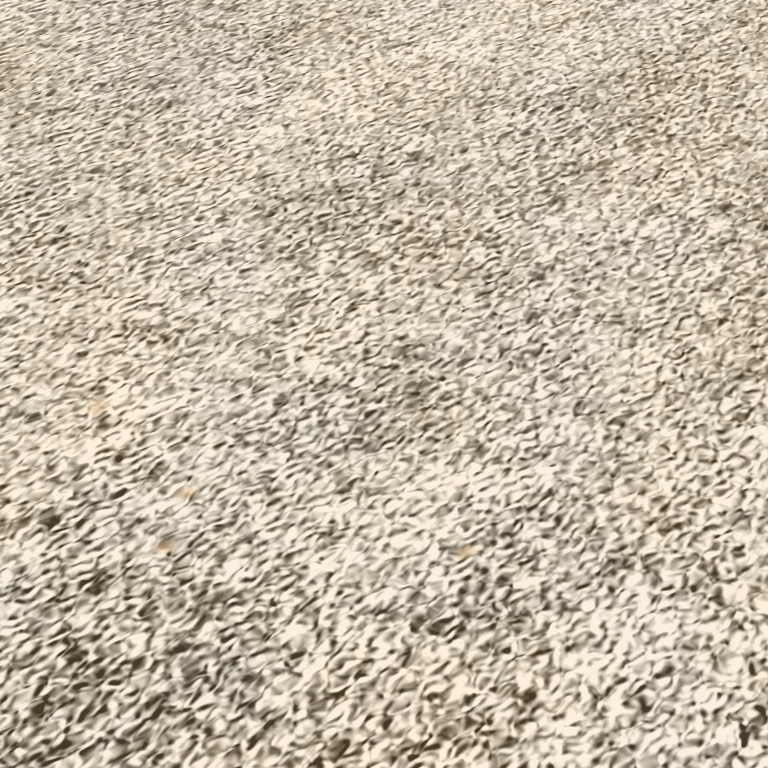
This texture is drawn by a WebGL 1 fragment shader. Its source:

```glsl
precision highp float;
// Sunlit pale gravel receding in perspective, with short slanted grains, dark patches and a few dry leaves.
uniform vec2 u_resolution;

float hash(vec2 p) {
  return fract(sin(dot(p, vec2(127.1, 311.7))) * 43758.5453);
}

float noise(vec2 p) {
  vec2 i = floor(p);
  vec2 f = fract(p);
  f = f * f * (3.0 - 2.0 * f);
  return mix(mix(hash(i), hash(i + vec2(1.0, 0.0)), f.x),
             mix(hash(i + vec2(0.0, 1.0)), hash(i + vec2(1.0, 1.0)), f.x), f.y);
}

// Noise centred on zero
float signedNoise(vec2 p) {
  return noise(p) - 0.5;
}

mat2 rotation(float angle) {
  float c = cos(angle);
  float s = sin(angle);
  return mat2(c, -s, s, c);
}

// Ground coordinates: grains shrink toward the top and lean up to the right
vec2 groundPlane(vec2 p) {
  float depth = 2.4 - p.y;
  vec2 ground = vec2(220.0 * (p.x - 0.5) / depth, 680.0 / depth);
  return vec2(ground.x + 0.15 * ground.y, ground.y - 0.62 * ground.x);
}

// Pebbles with lit tops and shadowed undersides, roughly unit variance
float grains(vec2 g, float nearness) {
  g += 1.1 * vec2(signedNoise(g * 0.6 + 31.0), signedNoise(g * 0.6 + 77.0));
  float pebbles = signedNoise(g);
  float relief = pebbles - signedNoise(g + vec2(0.35, -0.6));
  float chips = signedNoise(rotation(0.6) * g * 1.1 + 19.0);
  float grit = signedNoise(rotation(-0.4) * g * 1.6 + 53.0);
  return 2.6 * pebbles + 1.2 * relief + 2.5 * chips + mix(0.7, 2.1, nearness) * grit;
}

// Stained areas, stronger in the foreground
float stains(vec2 p) {
  vec2 q = vec2(p.x, p.y - 0.35 * p.x);
  return 0.8 * signedNoise(q * vec2(4.0, 7.0) + 8.0)
       + 0.9 * signedNoise(q * vec2(11.0, 18.0) + 3.0)
       + 0.9 * signedNoise(q * vec2(26.0, 42.0) + 5.0);
}

// Soft slanted ellipse
float fleck(vec2 p, vec2 center, vec2 radius) {
  return 1.0 - smoothstep(0.5, 1.2, length(rotation(0.45) * (p - center) / radius));
}

void main() {
  vec2 p = gl_FragCoord.xy / u_resolution;
  float nearness = 1.0 - p.y;

  float light = grains(groundPlane(p), nearness) * mix(0.83, 1.22, nearness);
  light += stains(p) * mix(0.5, 1.1, nearness) + 0.25 * (p.y - 0.5);

  // Highlights compress, shadows run deep
  float tone = 0.805 + light * (light > 0.0 ? 0.14 : 0.207);
  tone = clamp(tone, 0.27, 0.985);
  vec3 color = tone - vec3(0.0, 0.043, 0.115);

  // Slight drift between warm and grey stone
  float warmth = signedNoise(p * vec2(7.0, 9.0) + 40.0) + 0.6 * signedNoise(p * 60.0);
  color += 0.025 * warmth * vec3(0.6, 0.0, -1.0);

  // Dry leaves and small dark chips
  for (int i = 0; i < 4; i++) {
    float id = float(i);
    vec2 leaf = vec2(hash(vec2(id, 2.3)), 0.1 + 0.4 * hash(vec2(id, 7.9)));
    vec2 chip = vec2(hash(vec2(id, 4.1)), 0.3 + 0.6 * hash(vec2(id, 9.7)));
    color = mix(color, vec3(0.82, 0.7, 0.54) + 0.06 * light, 0.65 * fleck(p, leaf, vec2(0.016, 0.009)));
    color = mix(color, vec3(0.3, 0.24, 0.19), 0.75 * fleck(p, chip, vec2(0.009, 0.003)));
  }

  gl_FragColor = vec4(color, 1.0);
}
```
